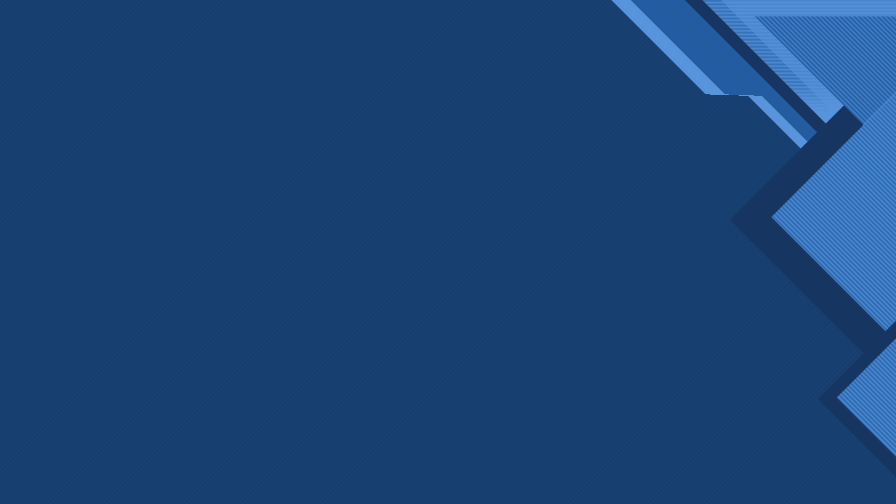
Write a WebGL 2 fragment shader that draws this background.

```glsl
#version 300 es
precision highp float;
// Navy backdrop with layered diagonal bands and hatched diamonds at the right.
// Shapes are slabs along the two diagonals: u runs down-right, v runs up-right.
// Lengths are in canvas heights, and the layout is anchored to the right edge.

#define BASE vec3(0.09, 0.25, 0.44)
#define SHADOW vec3(0.085, 0.21, 0.38)
#define MID vec3(0.14, 0.36, 0.63)
#define HATCH vec3(0.23, 0.47, 0.75)
#define LIGHT vec3(0.34, 0.58, 0.86)
#define HATCH_PERIOD 0.0093
#define HATCH_DEPTH 0.06
#define WEAVE_DEPTH 0.006
#define LINE_PERIOD 0.0070
#define FAR 9.0

uniform vec2 u_resolution;
out vec4 outColor;

float pixelSize;

// Smooth threshold: 1 where x lies above edge.
float above(float edge, float x) {
    return smoothstep(-pixelSize, pixelSize, x - edge);
}

// Smooth slab: 1 where x lies between lo and hi.
float slab(float lo, float hi, float x) {
    return above(lo, x) * (1.0 - above(hi, x));
}

// Sine stripes in -1..1 that fade out when too fine for the canvas.
float stripes(float x, float period) {
    float visible = 1.0 - smoothstep(0.35, 0.75, pixelSize / period);
    return visible * sin(6.28318 * x / period);
}

void main() {
    pixelSize = 1.0 / u_resolution.y;
    float x = 16.0 / 9.0 + (gl_FragCoord.x - u_resolution.x) * pixelSize;
    float y = 1.0 - gl_FragCoord.y * pixelSize;
    float u = x + y;
    float v = x - y;
    float hatch = stripes(v, HATCH_PERIOD) * HATCH_DEPTH;

    // Backdrop with a faint diagonal weave
    vec3 color = BASE + WEAVE_DEPTH * stripes(u, HATCH_PERIOD);

    // Stepped band: wide above the notch, narrow below it
    float upper = 1.0 - above(0.1887, y);
    float outerEdge = mix(1.294, 1.213, upper);
    float innerEdge = mix(1.322, 1.252, upper);
    float beforeDiamond = 1.0 - above(1.884, u);
    color = mix(color, LIGHT, slab(outerEdge, innerEdge, v) * beforeDiamond);
    color = mix(color, MID, slab(innerEdge, 1.359, v) * beforeDiamond);
    color = mix(color, SHADOW, slab(1.359, 1.3935, v) * beforeDiamond);

    // Bright corner frame with fine horizontal lines fading downward
    float lineFade = 1.0 - smoothstep(0.15, 0.23, y);
    float lineTone = mix(0.42, 0.16, above(1.4305, v)) * lineFade;
    float lines = 0.5 + 0.5 * stripes(y, LINE_PERIOD);
    vec3 frame = mix(LIGHT, MID, lineTone * (0.5 + lines));
    color = mix(color, frame, above(1.3935, v) * beforeDiamond);

    // Hatched triangle inside the frame
    float triangle = above(1.465, v) * above(0.0324, y) * (1.0 - above(1.961, u));
    color = mix(color, mix(MID, HATCH, 0.65) + hatch, triangle);

    // Stepped shadow behind both diamonds
    float bigShadow = slab(1.884, 2.414, u) * slab(1.012, 1.465, v);
    float smallShadow = above(2.414, u) * above(0.831, v);
    color = mix(color, SHADOW, max(bigShadow, smallShadow));

    // Hatched diamonds with a thin bright rim on the big one
    float bigDiamond = slab(1.961, 2.414, u) * slab(1.100, FAR, v);
    float smallDiamond = above(2.449, u) * above(0.8715, v);
    color = mix(color, HATCH + hatch, max(bigDiamond, smallDiamond));
    color = mix(color, LIGHT, 0.5 * slab(1.959, 1.963, u) * above(1.465, v));

    outColor = vec4(color, 1.0);
}
```
